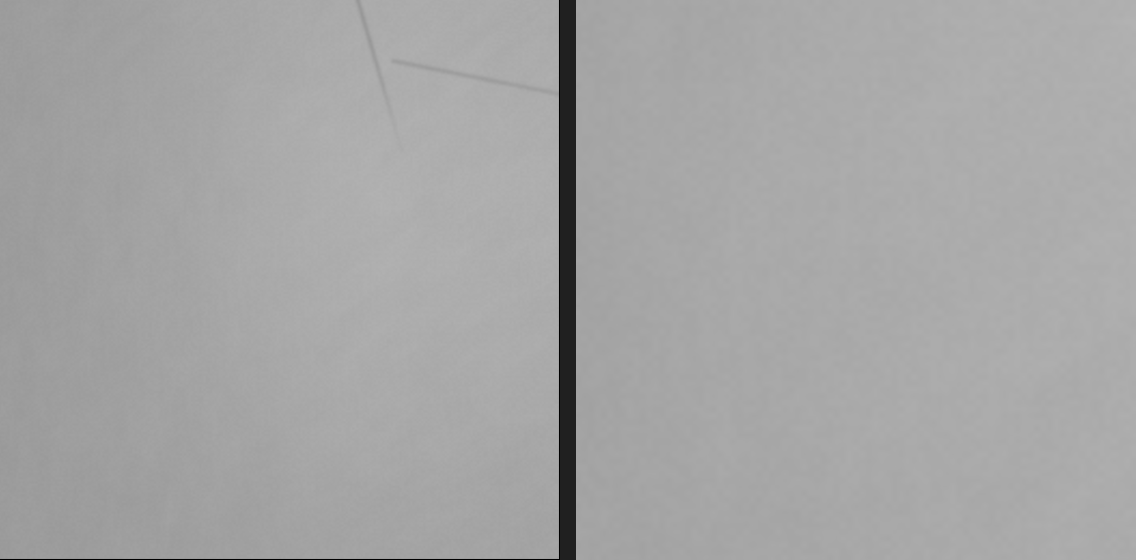
Left: the whole. Right: its middle third, enlarged.
A WebGL 2 fragment shader for this texture:

```glsl
#version 300 es
precision highp float;

uniform vec2 u_resolution;
out vec4 fragColor;

// Lighting
const float SHADE = 0.604;
const float LIGHT = 0.685;
const vec2 LIGHT_CENTER = vec2(0.72, 0.68);
const vec2 SPREAD_LEFT = vec2(0.48, 0.75);
const vec2 SPREAD_RIGHT = vec2(0.90, 0.75);

// Paper surface
const float FIBRE_CONTRAST = 0.020;
const float MOTTLE_CONTRAST = 0.010;
const float GRAIN_CONTRAST = 0.014;
const float GRAIN_SCALE = 260.0;
const float STEEP_ANGLE = 1.45;
const float SLANT_ANGLE = 0.65;

// Creases and border
const float CREASE_WIDTH = 0.0048;
const float CREASE_DEPTH = 0.072;
const float BORDER_WIDTH = 0.002;

float hash(vec2 p) {
    return fract(sin(dot(p, vec2(127.1, 311.7))) * 43758.5453);
}

float valueNoise(vec2 p) {
    vec2 cell = floor(p);
    vec2 f = fract(p);
    f = f * f * (3.0 - 2.0 * f);
    float low = mix(hash(cell), hash(cell + vec2(1.0, 0.0)), f.x);
    float high = mix(hash(cell + vec2(0.0, 1.0)), hash(cell + vec2(1.0, 1.0)), f.x);
    return mix(low, high, f.y);
}

// Layered noise centred on zero
float fbm(vec2 p) {
    float sum = 0.0;
    float amplitude = 0.5;
    for (int i = 0; i < 4; i++) {
        sum += amplitude * (valueNoise(p) - 0.5);
        p = p * 2.03 + 17.3;
        amplitude *= 0.55;
    }
    return sum;
}

// Noise drawn out along the given angle
float fibres(vec2 p, float angle) {
    vec2 along = vec2(cos(angle), sin(angle));
    vec2 across = vec2(-along.y, along.x);
    return fbm(vec2(dot(p, along) * 16.0, dot(p, across) * 38.0));
}

float lighting(vec2 p) {
    vec2 offset = p - LIGHT_CENTER;
    vec2 q = offset / (offset.x < 0.0 ? SPREAD_LEFT : SPREAD_RIGHT);
    return mix(SHADE, LIGHT, exp(-dot(q, q)));
}

// Soft dark fold from a to b, weakening toward b
float crease(vec2 p, vec2 a, vec2 b, float endStrength) {
    vec2 span = b - a;
    float t = dot(p - a, span) / dot(span, span);
    float d = length(p - a - span * clamp(t, 0.0, 1.0)) / CREASE_WIDTH;
    return exp(-d * d) * mix(1.0, endStrength, smoothstep(0.3, 1.0, t));
}

void main() {
    vec2 uv = gl_FragCoord.xy / u_resolution;
    float pixel = 1.0 / min(u_resolution.x, u_resolution.y);
    float tone = lighting(uv);

    // Fibres turn from steep at the left to slanted at the lower right and top
    float slant = smoothstep(0.3, 0.7, uv.x + 0.6 * smoothstep(0.7, 1.0, uv.y));
    float fibre = mix(fibres(uv, STEEP_ANGLE), fibres(uv + 5.0, SLANT_ANGLE), slant);
    tone += FIBRE_CONTRAST * fibre;
    tone += MOTTLE_CONTRAST * fbm(uv * 9.0 + 31.0);
    tone += GRAIN_CONTRAST * (valueNoise(uv * GRAIN_SCALE) - 0.5);

    // Two folds near the upper right
    float folds = crease(uv, vec2(0.636, 1.01), vec2(0.717, 0.733), 0.2);
    folds = max(folds, 0.85 * crease(uv, vec2(0.703, 0.891), vec2(1.0, 0.832), 0.8));
    tone -= CREASE_DEPTH * folds;

    // Thin dark border on the right and bottom
    float edge = min(1.0 - uv.x, uv.y);
    tone *= smoothstep(BORDER_WIDTH - 0.5 * pixel, BORDER_WIDTH + 0.5 * pixel, edge);

    fragColor = vec4(vec3(tone), 1.0);
}
```
